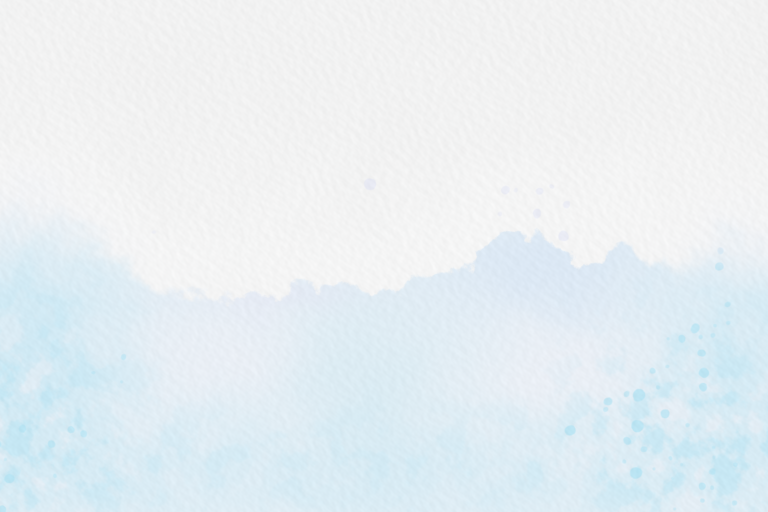
Reproduce this background procedurally as a Shadertoy shader.

```glsl
// Pale watercolour wash on embossed paper: a ragged, noise-warped shoreline
// separates bare paper from layered soft stains, with mottled pigment and
// scattered droplets. Coordinates are in canvas heights, origin lower left.

#define PAPER vec3(0.947, 0.948, 0.948)
#define WASH vec3(0.895, 0.935, 0.960)
#define LAVENDER vec3(0.895, 0.905, 0.956)
#define SKY vec3(0.800, 0.910, 0.955)
#define CYAN vec3(0.690, 0.885, 0.950)
#define PALE vec3(0.927, 0.938, 0.962)
#define GRAIN_SCALE 75.0
#define GRAIN_DEPTH 0.018
#define DROP_CELLS 34.0

vec2 hash2(vec2 p) {
    vec3 q = fract(vec3(p.xyx) * vec3(0.1031, 0.1030, 0.0973));
    q += dot(q, q.yzx + 33.33);
    return fract((q.xx + q.yz) * q.zy);
}

float gradientDot(vec2 cell, vec2 corner, vec2 f) {
    float a = 6.2832 * hash2(cell + corner).x;
    return dot(vec2(cos(a), sin(a)), f - corner);
}

// Gradient noise, roughly -0.7 to 0.7
float noise(vec2 p) {
    vec2 i = floor(p), f = p - i;
    vec2 u = f * f * f * (f * (f * 6.0 - 15.0) + 10.0);
    vec2 e = vec2(0.0, 1.0);
    return mix(mix(gradientDot(i, e.xx, f), gradientDot(i, e.yx, f), u.x),
               mix(gradientDot(i, e.xy, f), gradientDot(i, e.yy, f), u.x), u.y);
}

float fbm(vec2 p) {
    float sum = 0.0, amp = 0.6;
    for (int i = 0; i < 5; i++) {
        sum += amp * noise(p);
        p = mat2(1.6, 1.2, -1.2, 1.6) * p + 7.3;
        amp *= 0.52;
    }
    return sum;
}

float bump(float x, float centre, float width) {
    float d = (x - centre) / width;
    return exp(-d * d);
}

float stain(vec2 p, vec2 centre, vec2 radius) {
    vec2 d = (p - centre) / radius;
    return exp(-dot(d, d));
}

// Mean height of the wash edge across the canvas
float shoreline(float x) {
    return 0.435 + 0.13 * bump(x, 0.06, 0.19) - 0.04 * bump(x, 0.32, 0.05)
         + 0.105 * bump(x, 1.03, 0.11) + 0.085 * bump(x, 1.22, 0.055)
         + 0.075 * bump(x, 1.43, 0.13);
}

// Chance that a droplet falls near a point
float splashDensity(vec2 c) {
    float diagonal = bump(c.y - 0.84 * (c.x - 1.17), 0.18, 0.035)
                   * bump(c.x, 1.31, 0.13);
    return 0.6 * diagonal + 0.6 * stain(c, vec2(1.40, 0.10), vec2(0.13, 0.09))
         + 0.35 * stain(c, vec2(1.22, 0.12), vec2(0.06, 0.07))
         + 0.4 * stain(c, vec2(0.05, 0.10), vec2(0.09, 0.08))
         + 0.3 * stain(c, vec2(0.22, 0.27), vec2(0.04))
         + 0.3 * stain(c, vec2(1.05, 0.60), vec2(0.07, 0.06))
         + 0.25 * stain(c, vec2(1.40, 0.52), vec2(0.06, 0.05))
         + 0.12 * stain(c, vec2(0.28, 0.58), vec2(0.07));
}

float droplets(vec2 p, float pixel) {
    vec2 home = floor(p * DROP_CELLS);
    float cover = 0.0;
    for (int y = -1; y <= 1; y++)
    for (int x = -1; x <= 1; x++) {
        vec2 cell = home + vec2(x, y);
        vec2 rnd = hash2(cell + 41.0);
        vec2 centre = (cell + 0.15 + 0.7 * hash2(cell)) / DROP_CELLS;
        float radius = mix(0.10, 0.42, rnd.y * rnd.y) / DROP_CELLS;
        float disc = 1.0 - smoothstep(-pixel, pixel, length(p - centre) - radius);
        cover = max(cover, disc * step(rnd.x, splashDensity(centre)) * (0.5 + 0.5 * rnd.y));
    }
    return cover;
}

void mainImage(out vec4 fragColor, in vec2 fragCoord) {
    vec2 p = fragCoord / iResolution.y;
    float pixel = 1.0 / iResolution.y;
    float broad = fbm(p * 5.0 + 3.0), fine = fbm(p * 19.0);
    vec2 q = p + 0.09 * vec2(broad, fbm(p * 5.0 + 31.0)) + 0.02 * fine;

    // Ragged edge: crisp in the middle, diffuse towards both sides
    float depth = shoreline(p.x) - p.y + 0.07 * broad + 0.055 * fine;
    float sides = min(1.0, bump(p.x, 0.0, 0.22) + bump(p.x, 1.48, 0.14));
    float soft = mix(0.004, 0.09, sides) + pixel;
    float wet = smoothstep(-soft, soft, depth);
    float halo = smoothstep(-0.16, 0.03, depth);

    // Layered stains inside the wash
    vec3 wash = WASH;
    wash = mix(wash, LAVENDER, 0.75 * stain(q, vec2(0.55, 0.43), vec2(0.20, 0.05)));
    wash = mix(wash, vec3(0.855, 0.905, 0.957), 0.9 * stain(q, vec2(1.07, 0.48), vec2(0.22, 0.12)));
    wash = mix(wash, PALE, 0.9 * stain(q, vec2(0.42, 0.31), vec2(0.19, 0.11)));
    wash = mix(wash, PALE, 0.85 * stain(q, vec2(1.10, 0.28), vec2(0.19, 0.11)));
    wash = mix(wash, vec3(0.850, 0.920, 0.950), 0.8 * stain(q, vec2(0.72, 0.24), vec2(0.16, 0.19)));
    wash = mix(wash, SKY, 0.85 * stain(q, vec2(0.06, 0.30), vec2(0.21, 0.22)));
    wash = mix(wash, SKY, 0.65 * stain(q, vec2(1.45, 0.28), vec2(0.18, 0.20)));
    wash = mix(wash, SKY, 0.40 * bump(q.y, 0.07, 0.10));

    // Mottled pigment and lifted, paler flecks
    float region = stain(p, vec2(0.04, 0.18), vec2(0.20, 0.24))
                 + stain(p, vec2(1.36, 0.16), vec2(0.22, 0.20)) + 0.35 * bump(p.y, 0.1, 0.1);
    float mottle = fbm(p * 13.0 + 17.0);
    wash = mix(wash, CYAN, 0.42 * min(region, 1.0) * smoothstep(0.02, 0.22, mottle));
    wash = mix(wash, PALE, 0.55 * min(region, 1.0) * smoothstep(0.04, 0.24, -mottle));

    // Bare paper, a faint bleed beyond the edge, then wash and droplets
    vec3 colour = PAPER + 0.012 * bump(depth, -0.06, 0.12) + 0.006 * broad;
    colour = mix(colour, PALE, 0.6 * halo * sides);
    colour = mix(colour, wash, wet);
    colour = mix(colour, mix(LAVENDER, CYAN, wet), 0.75 * droplets(p + 0.006 * fine, pixel));

    // Embossed grain lit from the upper left
    vec2 g = mat2(0.8, 0.6, -0.6, 0.8) * p * GRAIN_SCALE * vec2(0.8, 1.2);
    float relief = noise(g) - noise(g + vec2(0.25, 0.45)) + 0.5 * (noise(g * 2.1) - noise(g * 2.1 + 0.4));
    fragColor = vec4(clamp(colour + GRAIN_DEPTH * relief, 0.0, 1.0), 1.0);
}
```
